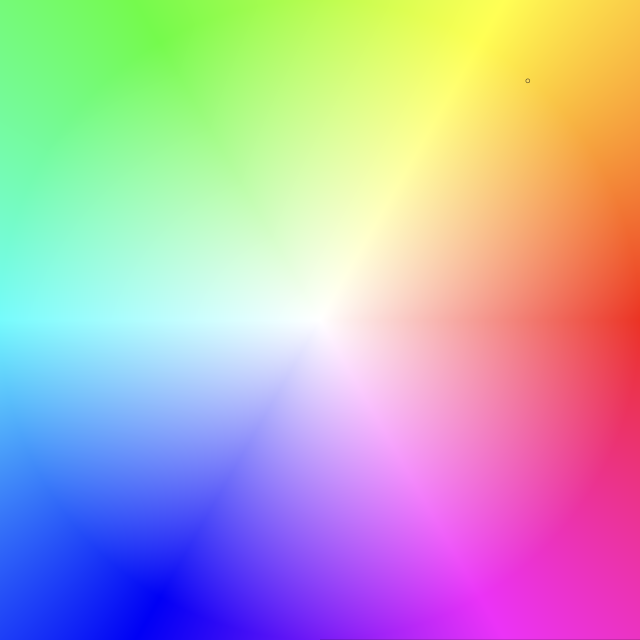
Write a WebGL 2 fragment shader that draws this background.

```glsl
#version 300 es
precision highp float;
// A hue wheel that fills the canvas: six hues blend by angle around the centre
// and fade to white towards it, with full saturation from radius 0.5 outward.
// A tiny ring marker and a faint hairline on the lower edge lie on top.

uniform vec2 u_resolution;
out vec4 fragColor;

const float TAU = 6.2831853;
const vec3 WHITE = vec3(1.0);
const vec3 INK = vec3(0.12, 0.10, 0.06);

// Hues at every 60 degrees, counter-clockwise from the right
const vec3 HUES[6] = vec3[6](
    vec3(0.92, 0.20, 0.14),   // red
    vec3(1.00, 1.00, 0.33),   // yellow
    vec3(0.46, 0.98, 0.30),   // green
    vec3(0.46, 0.985, 0.99),  // cyan
    vec3(0.00, 0.00, 0.96),   // blue
    vec3(0.92, 0.20, 0.97)    // magenta
);

// Blend neighbouring hues with triangular weights; turn is 0..1 around the wheel
vec3 hueColor(float turn) {
    vec3 color = vec3(0.0);
    for (int i = 0; i < 6; i++) {
        float steps = abs(mod(turn * 6.0 - float(i) + 3.0, 6.0) - 3.0);
        color += HUES[i] * max(0.0, 1.0 - steps);
    }
    return color;
}

vec3 hueWheel(vec2 p, float radius) {
    float dist = length(p);
    float turn = dist > 0.0 ? atan(p.y, p.x) / TAU : 0.0;
    return mix(WHITE, hueColor(turn), min(dist / radius, 1.0));
}

// Antialiased coverage of a shape from its signed distance
float coverage(float dist, float pixel) {
    return clamp(0.5 - dist / pixel, 0.0, 1.0);
}

void main() {
    float side = min(u_resolution.x, u_resolution.y);
    vec2 uv = (gl_FragCoord.xy - 0.5 * u_resolution) / side + 0.5;
    float pixel = 1.0 / side;

    vec3 color = hueWheel(uv - 0.5, 0.5);

    // Ring marker with a pale core
    float markerDist = length(uv - vec2(0.8247, 0.8737));
    color = mix(color, vec3(1.0, 0.86, 0.45), 0.5 * coverage(markerDist - 0.0030, pixel));
    color = mix(color, INK, 0.7 * coverage(abs(markerDist - 0.0030) - 0.0005, pixel));

    // Faint hairline along the right half of the lower edge
    float lineDist = max(uv.y - 0.0013, 0.5 - uv.x);
    color = mix(color, INK, 0.22 * coverage(lineDist, pixel));

    fragColor = vec4(color, 1.0);
}
```
